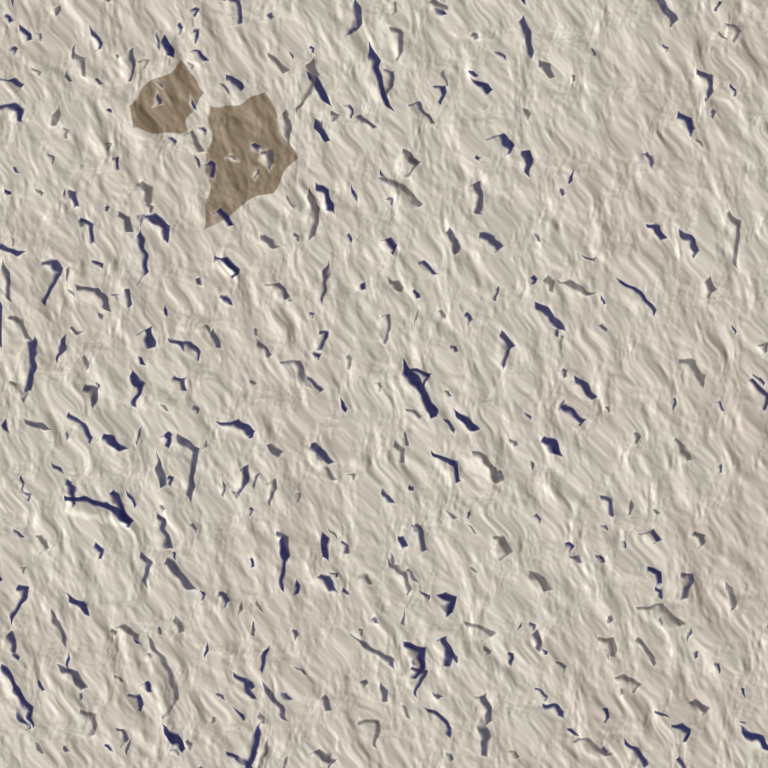
Write a Shadertoy shader that draws this texture.

```glsl
const vec3 STONE = vec3(0.775, 0.745, 0.695);
const vec3 STAIN = vec3(0.73, 0.68, 0.63);
const vec3 HIGHLIGHT = vec3(0.91, 0.88, 0.82);
const vec3 NAVY_SHADOW = vec3(0.19, 0.19, 0.33);
const vec3 GREY_SHADOW = vec3(0.36, 0.34, 0.34);
const vec3 PATCH_TINT = vec3(0.71, 0.66, 0.60);
const vec2 LIGHT = vec2(0.86, 0.51);
const float LEAN = 0.42;          // tilt of the long axis from vertical
const float LEAN_SPREAD = 1.7;
const float EDGE = 0.0018;
const float GRAIN_GAIN = 0.95;
const float GRAIN_STEP = 0.004;

float hash1(vec2 p) {
    vec3 q = fract(p.xyx * 0.1031);
    q += dot(q, q.yzx + 33.33);
    return fract((q.x + q.y) * q.z);
}

vec2 hash2(vec2 p) {
    return vec2(hash1(p), hash1(p + 71.7));
}

float noise(vec2 p) {
    vec2 i = floor(p), f = fract(p);
    f = f * f * (3.0 - 2.0 * f);
    return mix(mix(hash1(i), hash1(i + vec2(1, 0)), f.x),
               mix(hash1(i + vec2(0, 1)), hash1(i + vec2(1, 1)), f.x), f.y);
}

vec2 leanFrame(vec2 p, float angle) {
    float c = cos(angle), s = sin(angle);
    return vec2(c * p.x + s * p.y, s * p.x - c * p.y);
}

// Streaky surface height
float grainHeight(vec2 p) {
    vec2 q = leanFrame(p, LEAN * 0.8) * vec2(48.0, 25.0) + 90.0;
    q += 0.8 * noise(p * 30.0 + 11.0);
    float height = 0.0, amplitude = 0.5;
    for (int i = 0; i < 4; i++) {
        height += amplitude * noise(q);
        q = q * 1.85 + 17.3;
        amplitude *= 0.56;
    }
    return height;
}

// Angular hollow: x is shadow, y is lit wall, z is interior
vec3 hollow(vec2 p, vec2 halfSize, float depth, float angle, vec2 seed) {
    vec2 q = leanFrame(p, angle);
    vec2 shift = leanFrame(LIGHT, angle) * depth;
    vec3 d = vec3(-1.0);
    for (int i = 0; i < 5; i++) {
        float k = float(i);
        float turn = 6.2832 * (k + 0.75 * hash1(seed + k * 3.1)) / 5.0;
        vec2 n = normalize(vec2(cos(turn), sin(turn)) / halfSize);
        float reach = length(n * halfSize) * mix(0.7, 1.1, hash1(seed + k * 5.7 + 9.0));
        d = max(d, vec3(dot(q, n), dot(q + shift, n), dot(q - shift, n)) - reach);
    }
    float inside = 1.0 - smoothstep(-EDGE, EDGE, d.x);
    float flank = 1.0 - smoothstep(-EDGE, 3.0 * EDGE, d.x);
    return vec3(inside * smoothstep(-EDGE, 2.0 * EDGE, d.y),
                flank * smoothstep(-2.0 * EDGE, 3.0 * EDGE, d.z), inside);
}

// Hollows scattered over a jittered grid
void carve(inout vec3 color, vec2 p, float cells, float chance,
           vec2 smallest, vec2 largest, float depth, float salt) {
    vec2 home = floor(p * cells);
    for (int j = -1; j <= 1; j++)
    for (int i = -1; i <= 1; i++) {
        vec2 id = home + vec2(i, j);
        vec2 seed = id + salt;
        vec2 center = (id + 0.1 + 0.8 * hash2(seed)) / cells;
        float sparse = smoothstep(0.55, 1.0, center.x + 0.2 * center.y - 0.05);
        if (hash1(seed + 5.3) > chance * mix(1.0, 0.42, sparse)) continue;
        vec2 offset = p - center;
        if (length(offset) > 2.2 * largest.y) continue;
        vec2 size = mix(smallest, largest, hash2(seed + 13.1));
        float angle = LEAN + (hash1(seed + 23.7) - 0.5) * LEAN_SPREAD;
        float reach = depth * mix(0.65, 1.2, hash1(seed + 31.9));
        vec3 h = hollow(offset, size, reach, angle, seed);
        float tone = hash1(seed + 41.3);
        vec3 shade = mix(NAVY_SHADOW, GREY_SHADOW, smoothstep(0.25, 0.95, tone));
        color *= 1.0 - 0.06 * h.z;
        color = mix(color, HIGHLIGHT, h.y * mix(0.35, 0.95, hash1(seed + 53.0)));
        color = mix(color, shade, h.x * mix(1.0, 0.75, tone));
    }
}

// Brown mineral patch with an uneven angular rim
float mineralPatch(vec2 p, vec2 center, vec2 halfSize, float seed) {
    vec2 rough = vec2(noise(p * 45.0), noise(p * 45.0 + 37.0)) - 0.5;
    return hollow(p - center + 0.014 * rough, halfSize, 0.0, 0.1, vec2(seed)).z;
}

void mainImage(out vec4 fragColor, in vec2 fragCoord) {
    vec2 uv = fragCoord / iResolution.y;

    // Stone with broad stains
    float cloud = noise(uv * 5.0 + 3.0) * 0.6 + noise(uv * 13.0) * 0.4;
    float stain = smoothstep(0.45, 0.85, cloud) * mix(0.25, 0.7, smoothstep(0.4, 0.9, uv.x));
    vec3 color = mix(STONE, STAIN, stain);

    // Mineral patches
    float mineral = max(mineralPatch(uv, vec2(0.219, 0.863), vec2(0.044, 0.048), 4.0),
                        mineralPatch(uv, vec2(0.328, 0.803), vec2(0.052, 0.078), 8.0));
    color *= mix(vec3(1.0), PATCH_TINT, mineral);

    // Hollows of three sizes, with ragged rims
    vec2 ragged = uv + 0.006 * (vec2(noise(uv * 90.0), noise(uv * 90.0 + 51.0)) - 0.5);
    carve(color, ragged, 25.0, 0.50, vec2(0.002, 0.004), vec2(0.005, 0.009), 0.006, 200.0);
    carve(color, ragged, 15.0, 0.85, vec2(0.005, 0.010), vec2(0.011, 0.024), 0.010, 400.0);
    carve(color, ragged, 6.5, 0.42, vec2(0.009, 0.024), vec2(0.015, 0.042), 0.011, 600.0);

    // Raking light over the grain
    float slope = grainHeight(uv) - grainHeight(uv + LIGHT * GRAIN_STEP);
    float exposed = smoothstep(0.2, 0.7, color.g);
    color += GRAIN_GAIN * slope * mix(0.3, 1.0, exposed) * vec3(1.0, 0.98, 0.94);

    fragColor = vec4(clamp(color, 0.0, 1.0), 1.0);
}
```
